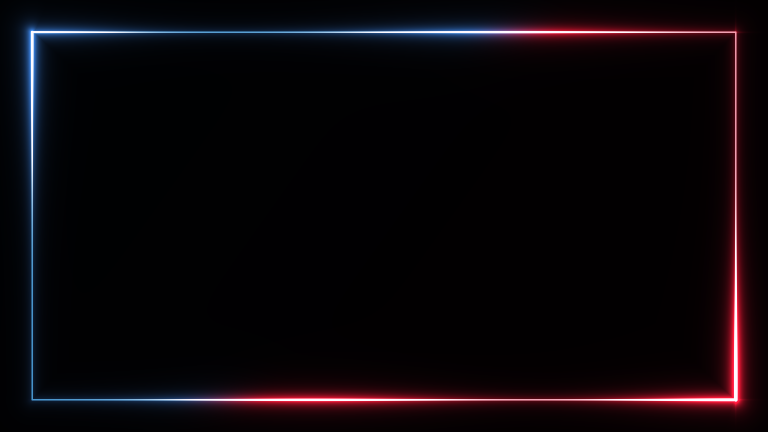
A WebGL 2 fragment shader for this background:

```glsl
#version 300 es
precision highp float;
// A neon rectangle on black, blue at the left and red at the right.
// Each side is a tapered beam: pulses along its length set the width of
// the white core and the strength of the halo around it.

uniform vec2 u_resolution;
out vec4 outColor;

const float INSET = 0.0745;
const vec3 BLUE = vec3(0.21, 0.46, 0.80);
const vec3 RED = vec3(0.96, 0.09, 0.21);
const vec3 THIN_BLUE = vec3(0.30, 0.64, 0.88);
const vec3 THIN_RED = vec3(1.0, 0.62, 0.70);

float pulse(float t, float center, float width) {
    float k = (t - center) / width;
    return exp(-k * k);
}

// Returns the position along a segment (x) and the distance to it (y).
vec2 segment(vec2 p, vec2 a, vec2 b) {
    vec2 ab = b - a;
    float t = clamp(dot(p - a, ab) / dot(ab, ab), 0.0, 1.0);
    return vec2(t, length(p - a - t * ab));
}

// Returns core coverage (x), halo (y) and core whiteness (z).
vec3 beam(float dist, float power, float pixel) {
    float halfWidth = 0.0014 + 0.0028 * power * power;
    float core = 1.0 - smoothstep(-0.6 * pixel, 0.6 * pixel, dist - halfWidth);
    float d = max(dist - halfWidth, 0.0);
    float halo = power * (0.95 * exp(-d / 0.0085) + 0.36 * exp(-d / 0.026));
    return vec3(core, halo, core * smoothstep(0.15, 0.5, power));
}

// A small cross-shaped glint.
float glint(vec2 q, float size) {
    q = abs(q);
    return exp(-q.x / size - q.y / 0.0015) + exp(-q.y / size - q.x / 0.0015);
}

void main() {
    float pixel = 1.0 / u_resolution.y;
    vec2 p = gl_FragCoord.xy * pixel;
    float aspect = u_resolution.x * pixel;

    // Frame corners
    vec2 lo = vec2(INSET);
    vec2 hi = vec2(aspect, 1.0) - INSET;
    vec2 topLeft = vec2(lo.x, hi.y);
    vec2 bottomRight = vec2(hi.x, lo.y);

    // Sides
    vec2 top = segment(p, topLeft, hi);
    vec2 bottom = segment(p, lo, bottomRight);
    vec2 left = segment(p, topLeft, lo);
    vec2 right = segment(p, hi, bottomRight);

    // Light carried by each side
    float topPower = 0.20 + 0.50 * pulse(top.x, 0.0, 0.14) + 0.55 * pulse(top.x, 0.67, 0.21);
    float bottomPower = 0.18 + 0.60 * pulse(bottom.x, 0.40, 0.20) + 0.72 * pulse(bottom.x, 1.0, 0.17);
    float leftPower = 0.18 + 0.72 * pulse(left.x, 0.0, 0.36);
    float rightPower = 0.23 + 0.82 * pulse(right.x, 0.95, 0.33);

    vec3 light = beam(top.y, topPower, pixel);
    light = max(light, beam(bottom.y, bottomPower, pixel));
    light = max(light, beam(left.y, leftPower, pixel));
    light = max(light, beam(right.y, rightPower, pixel));

    // Slanted border between the two hues
    float across = p.x / aspect;
    float split = mix(0.25, 0.70, p.y);
    float redness = smoothstep(-0.07, 0.07, across - split);
    vec3 tint = mix(BLUE, RED, redness);
    vec3 thin = mix(THIN_BLUE, THIN_RED, redness);

    // Backdrop, halo, glints and core
    float slant = clamp(across - 0.4 * (p.y - 0.5), 0.0, 1.0);
    vec3 color = mix(vec3(0.0, 0.003, 0.009), vec3(0.010, 0.0, 0.003), slant);
    color += tint * light.y;
    color += RED * (0.35 * glint(p - hi, 0.016) + 0.5 * glint(p - bottomRight, 0.016));
    vec3 coreColor = mix(thin, vec3(1.0, 0.98, 1.0), light.z);
    color = mix(color, coreColor, light.x);

    outColor = vec4(clamp(color, 0.0, 1.0), 1.0);
}
```
